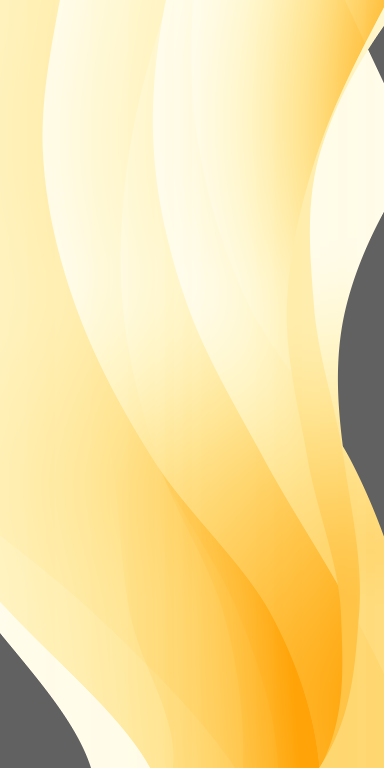
Reproduce this background procedurally as a WebGL 1 fragment shader.

```glsl
precision highp float;
uniform vec2 u_resolution;

// Cubic convolution weights for spline nodes at distance t
vec4 weights(vec4 t) {
  t = abs(t);
  vec4 inner = (1.5 * t - 2.5) * t * t + 1.0;
  vec4 outer = ((2.5 - 0.5 * t) * t - 4.0) * t + 2.0;
  return mix(mix(inner, outer, step(1.0, t)), vec4(0.0), step(2.0, t));
}

// Horizontal position of a flowing edge; nodes run from above to below the canvas
float flow(float y, vec4 upper, vec4 lower) {
  float t = y * 5.0;
  return dot(weights(t - vec4(-1.0, 0.0, 1.0, 2.0)), upper)
       + dot(weights(t - vec4(3.0, 4.0, 5.0, 6.0)), lower);
}

// Antialiased coverage to the right of an edge
float cover(float d) {
  return clamp(0.5 + d * u_resolution.x, 0.0, 1.0);
}

float hash(float n) {
  return fract(sin(n * 12.9898) * 43758.5453);
}

// Warm ramp from cream to orange
vec3 warm(float tone) {
  tone = clamp(tone, 0.0, 1.0);
  return vec3(1.0, 0.99 - 0.35 * pow(tone, 1.45), 0.95 - 0.92 * tone);
}

void main() {
  vec2 p = gl_FragCoord.xy / u_resolution;
  float x = p.x;
  float y = 1.0 - p.y;

  // Signed distances to the long ribbon edges
  float sweep = x - flow(y, vec4(0.26, 0.156, 0.112, 0.198), vec4(0.401, 0.706, 0.831, 0.78));
  float crest = x - flow(y, vec4(0.56, 0.432, 0.401, 0.49), vec4(0.69, 0.922, 1.107, 1.22));
  float veil = x - flow(y, vec4(0.6, 0.438, 0.336, 0.32), vec4(0.411, 0.583, 0.633, 0.56));
  float shoulder = x - flow(y, vec4(0.6, 0.505, 0.521, 0.651), vec4(0.914, 1.065, 1.146, 1.2));
  float bend = x - flow(y, vec4(1.25, 1.01, 0.826, 0.747), vec4(0.802, 0.888, 0.833, 0.47));
  float rim = x - flow(y, vec4(1.458, 1.05, 0.833, 0.818), vec4(0.896, 0.935, 0.831, 0.406));
  float bay = x - flow(y, vec4(2.0, 1.458, 1.094, 0.901), vec4(0.898, 1.016, 1.2, 1.4));
  float corner = x - 0.898 - 0.94 * y;

  // Lower left edges and folds
  float drift = x - flow(y, vec4(-2.0, -1.5, -1.0, -0.6), vec4(-0.234, 0.247, 0.612, 0.78));
  float hem = x - flow(y, vec4(-2.0, -1.5, -1.0, -0.8), vec4(-0.365, 0.031, 0.391, 0.47));
  float shore = x - flow(y, vec4(-2.0, -1.5, -1.0, -0.8), vec4(-0.39, -0.039, 0.237, 0.214));
  float foldLeft = x - flow(y, vec4(0.3, 0.26, 0.234, 0.214), vec4(0.292, 0.339, 0.451, 0.26));
  float foldRight = x - flow(y, vec4(0.3, 0.26, 0.234, 0.24), vec4(0.404, 0.622, 0.724, 0.65));

  // Left ribbon deepens toward the sweep, with translucent folds
  float depth = mix(0.28, 0.96, smoothstep(0.35, 1.0, y));
  float tone = 0.13 + (depth - 0.13) * exp(2.4 * min(sweep, 0.0));
  tone += 0.06 * cover(foldLeft) * smoothstep(0.5, 0.95, y);
  tone += 0.04 * cover(veil) + 0.03 * cover(foldRight);
  tone -= 0.04 * (1.0 - cover(drift));
  tone = mix(0.04, tone, cover(hem));

  // Middle ribbon
  float middle = mix(0.04, 0.9, smoothstep(0.33, 0.95, y)) + 0.6 * sweep;
  middle -= 0.05 * cover(veil) * (1.0 - smoothstep(0.4, 0.65, y));
  tone = mix(tone, middle, cover(sweep));

  // Bright crest ribbon
  float bright = mix(0.03, 0.6, smoothstep(0.35, 0.8, y));
  bright += 0.3 * crest + 2.0 * crest * crest;
  bright -= 0.03 * cover(shoulder) + 0.06 * cover(corner);
  tone = mix(tone, bright, cover(crest));

  // Narrow bend and pale rim on the right
  float narrow = 0.15 + 0.15 * smoothstep(0.0, 0.2, y) + 0.43 * smoothstep(0.4, 0.8, y);
  tone = mix(tone, narrow, cover(bend));
  float pale = mix(0.04, 0.55, smoothstep(0.3, 0.75, y)) - 0.05 * cover(crest) * smoothstep(0.7, 0.8, y);
  tone = mix(tone, pale, cover(rim));

  // Faint vertical banding
  tone += 0.014 * (hash(floor(x * 42.0)) - 0.5);

  // Grey openings
  float grey = cover(min(rim, corner));
  grey = max(grey, cover(min(bay, shoulder)));
  grey = max(grey, 1.0 - cover(shore));
  gl_FragColor = vec4(mix(warm(tone), vec3(0.38), grey), 1.0);
}
```
